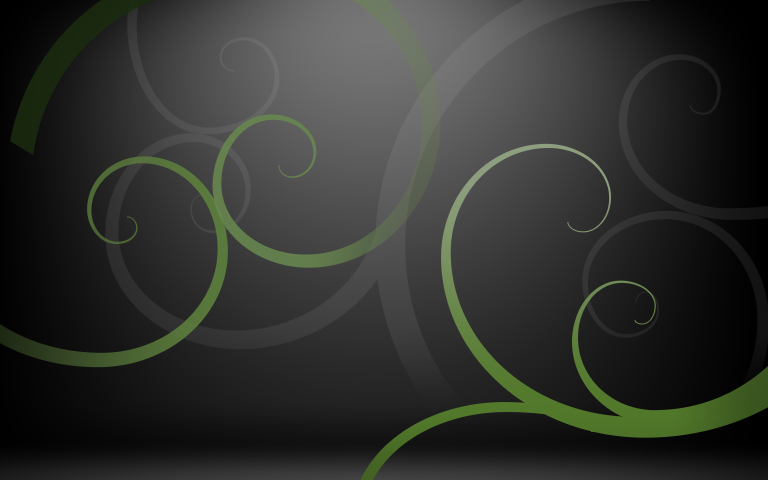
Reproduce this background procedurally as a Shadertoy shader.

```glsl
// Tapered green and translucent grey vines curling over a dark, top-lit backdrop.
// Each vine is a chain of quarter ellipses joining its left, right, top and
// bottom extremes. Lengths are in hundredths of the canvas height, y up.

const vec3 LEAF = vec3(0.33, 0.49, 0.17);
const vec3 SAGE = vec3(0.41, 0.53, 0.31);
const vec3 PALE = vec3(0.57, 0.64, 0.51);
const vec3 MOSS = vec3(0.10, 0.17, 0.05);
const vec3 MIST = vec3(0.85);
const float MIST_ALPHA = 0.085;
const vec2 LIGHT = vec2(78.0, 93.0);
const float LIGHT_LEVEL = 0.46;
const float LIGHT_HALF_WIDTH = 81.0;
const float LIGHT_REACH = 68.0;
const float FLOOR_LEVEL = 0.21;
const float TIP_WIDTH = 0.2;
const float HALF_PI = 1.5707963;

float pixelSize;

// Smooth coverage of a stroke from its centre distance and half width.
float stroke(float dist, float halfWidth) {
    return clamp(0.5 + (halfWidth - abs(dist)) / pixelSize, 0.0, 1.0);
}

// Vine through eight extremes, two per vec4; repeated points end it early.
// shape = (root width, taper power); fromSide: first extreme is left or right.
float vine(vec2 p, vec4 a, vec4 b, vec4 c, vec4 d, vec2 shape, bool fromSide) {
    vec2 knots[8] = vec2[8](a.xy, a.zw, b.xy, b.zw, c.xy, c.zw, d.xy, d.zw);
    float cover = 0.0;
    bool side = fromSide;
    for (int i = 0; i < 7; i++) {
        vec2 k0 = knots[i], k1 = knots[i + 1];
        vec2 center = side ? vec2(k1.x, k0.y) : vec2(k0.x, k1.y);
        side = !side;
        vec2 radii = abs(k1 - k0);
        vec2 q = p - center;
        float along0 = dot(q, k0 - center);
        float along1 = dot(q, k1 - center);
        if (min(radii.x, radii.y) < 0.01 || along0 < 0.0 || along1 < 0.0) continue;

        // First-order ellipse distance, then progress along the quarter.
        float f = length(q / radii);
        float dist = f * (f - 1.0) / max(length(q / (radii * radii)), 1e-4);
        vec2 e0 = k0 - center, e1 = k1 - center;
        float turn = atan(along1 / dot(e1, e1), along0 / dot(e0, e0) + 1e-5) / HALF_PI;
        float left = max(1.0 - (float(i) + turn) / 7.0, 0.0);
        float width = shape.x * pow(left, shape.y) + TIP_WIDTH;
        cover = max(cover, stroke(dist, 0.5 * width));
    }
    return cover;
}

// Soft overhead light, dark sides and a faint floor strip.
vec3 backdrop(vec2 p) {
    float across = (p.x - LIGHT.x) / LIGHT_HALF_WIDTH;
    float sides = max(1.0 - across * across, 0.0);
    float edgePower = 1.35 + 1.8 * exp((p.y - 100.0) / 8.0);
    float fall = exp(-pow(abs(p.y - LIGHT.y) / LIGHT_REACH, 1.5));
    float glow = LIGHT_LEVEL * fall * pow(sides, edgePower);
    glow *= mix(0.6, 1.0, smoothstep(7.0, 17.0, p.y));
    float ground = FLOOR_LEVEL * (1.0 - smoothstep(-1.0, 8.0, p.y)) * (0.5 + 0.5 * sides);
    return vec3(glow + ground);
}

// Union of the pale vines, fading near the floor.
float mistVines(vec2 p) {
    float m = vine(p, vec4(41.7, 112.5, 27.5, 94.8), vec4(43.3, 72.7, 57.7, 83.8),
        vec4(50.8, 91.9, 46.0, 88.1), vec4(48.8, 85.2, 48.8, 85.2), vec2(2.4, 2.0), false);
    m = max(m, vine(p, vec4(135.4, 103.1, 81.3, 49.0), vec4(135.4, -5.2, 135.4, -5.2),
        vec4(135.4, -5.2, 135.4, -5.2), vec4(135.4, -5.2, 135.4, -5.2), vec2(6.3, 0.3), false));
    m = max(m, vine(p, vec4(82.3, 60.8, 49.6, 29.2), vec4(23.3, 51.5, 40.0, 71.3),
        vec4(51.7, 60.4, 44.4, 51.7), vec4(39.8, 56.3, 42.1, 59.4), vec2(5.0, 2.0), true));
    m = max(m, vine(p, vec4(187.5, 70.8, 152.1, 55.4), vec4(129.8, 74.6, 141.7, 88.1),
        vec4(149.8, 81.3, 146.7, 76.3), vec4(143.8, 78.1, 143.8, 78.1), vec2(3.0, 2.0), true));
    m = max(m, vine(p, vec4(143.8, 10.4, 159.0, 33.3), vec4(138.8, 55.2, 121.9, 41.3),
        vec4(130.4, 30.0, 137.1, 35.4), vec4(134.6, 39.2, 132.5, 36.9), vec2(3.0, 2.0), false));
    return m * smoothstep(13.0, 34.0, p.y);
}

void mainImage(out vec4 fragColor, in vec2 fragCoord) {
    pixelSize = 100.0 / iResolution.y;
    vec2 p = fragCoord * pixelSize;
    vec3 col = mix(backdrop(p), MIST, MIST_ALPHA * mistVines(p));

    // Broad dark arc with a slanted cut, upper left.
    float arc = stroke(length(p - vec2(46.9, 62.5)) - 42.9, 2.6);
    float cut = dot(p - vec2(1.7, 70.8), vec2(0.51, 0.86));
    arc *= clamp(0.5 + cut / pixelSize, 0.0, 1.0) * step(p.x, 40.0);
    col = mix(col, MOSS, 0.85 * arc);

    // Left vine, dimming toward its root.
    float leftVine = vine(p, vec4(-12.5, 50.0, 20.8, 25.0), vec4(46.4, 47.9, 29.8, 66.7),
        vec4(18.6, 56.3, 24.4, 49.4), vec4(28.5, 52.5, 26.5, 54.8), vec2(3.8, 2.0), true);
    float lit = max(smoothstep(-10.0, 46.0, p.x), 0.8 * smoothstep(38.0, 56.0, p.y));
    col = mix(col, mix(LEAF, SAGE, 0.5), leftVine * mix(0.25, 0.88, lit));

    // Middle vine, dissolving into the light.
    float midVine = vine(p, vec4(56.3, 107.5, 89.8, 74.0), vec4(64.0, 45.6, 45.2, 61.5),
        vec4(56.7, 75.6, 65.6, 68.3), vec4(60.8, 63.1, 58.1, 65.6), vec2(5.0, 2.0), false);
    col = mix(col, SAGE, midVine * mix(0.88, 0.25, smoothstep(62.0, 88.0, p.x)));

    // Right cluster: low stem, tall curl and small curl in one tint.
    float stem = vine(p, vec4(74.4, -8.3, 105.2, 15.2), vec4(124.0, 10.0, 124.0, 10.0),
        vec4(124.0, 10.0, 124.0, 10.0), vec4(124.0, 10.0, 124.0, 10.0), vec2(2.2, 1.0), true);
    float tall = vine(p, vec4(177.0, 46.9, 133.3, 11.0), vec4(92.9, 46.9, 114.0, 69.6),
        vec4(127.1, 58.8, 121.5, 51.7), vec4(118.3, 53.8, 118.3, 53.8), vec2(8.3, 4.5), true);
    float small = vine(p, vec4(175.0, 51.0, 137.5, 12.9), vec4(119.8, 29.2, 129.4, 41.3),
        vec4(136.5, 36.3, 133.8, 32.5), vec4(132.3, 33.3, 132.3, 33.3), vec2(8.0, 6.0), true);
    vec3 tint = mix(LEAF, PALE, smoothstep(12.0, 68.0, p.y));
    tint *= 1.0 - 0.3 * smoothstep(138.0, 160.0, p.x);
    tint *= mix(0.8, 1.0, smoothstep(0.0, 14.0, p.y));
    col = mix(col, tint, 0.95 * max(stem, max(tall, small)));

    fragColor = vec4(col, 1.0);
}
```
